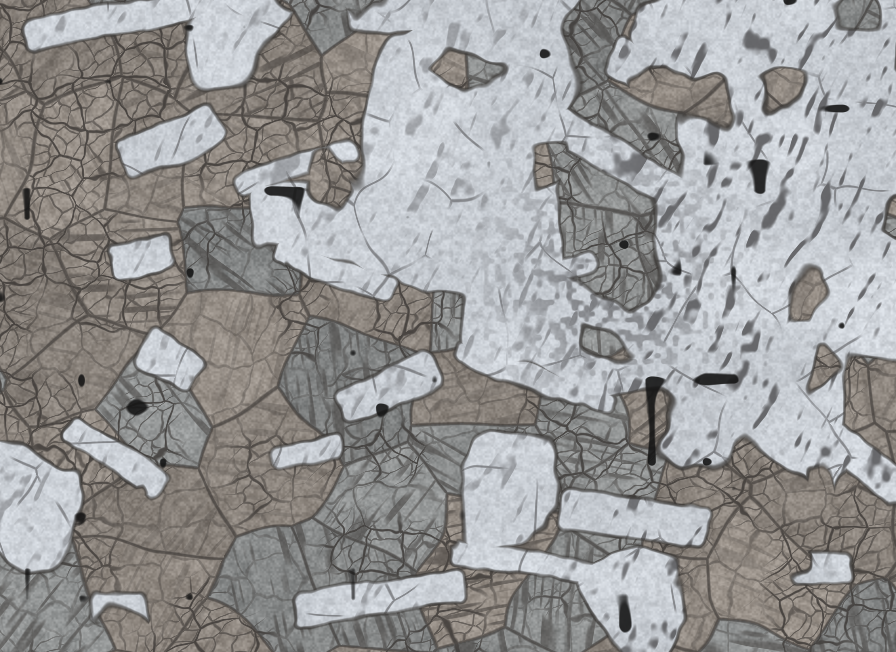
Write a WebGL 2 fragment shader that draws this texture.

```glsl
#version 300 es
precision highp float;
// Rock thin section: cracked grey-brown grains and pale laths in a flecked pale matrix.
uniform vec2 u_resolution;
out vec4 fragColor;

vec2 hash2(vec2 p) {
  vec3 q = fract(p.xyx * vec3(0.1031, 0.1030, 0.0973));
  q += dot(q, q.yzx + 33.33);
  return fract((q.xx + q.yz) * q.zy);
}

float noise(vec2 p) {
  vec2 i = floor(p), f = fract(p);
  f = f * f * (3.0 - 2.0 * f);
  float low = mix(hash2(i).x, hash2(i + vec2(1, 0)).x, f.x);
  float high = mix(hash2(i + vec2(0, 1)).x, hash2(i + vec2(1, 1)).x, f.x);
  return mix(low, high, f.y);
}

vec2 noise2(vec2 p) { return vec2(noise(p), noise(p + 47.3)) - 0.5; }

vec2 rotate(vec2 p, float a) {
  float c = cos(a), s = sin(a);
  return vec2(c * p.x + s * p.y, c * p.y - s * p.x);
}

// x: distance to the cell border, y: random id of the cell
vec2 cells(vec2 p, float scale) {
  p *= scale;
  vec2 base = floor(p), first = vec2(4), second = vec2(4);
  float id = 0.0;
  for (int j = -1; j <= 1; j++)
  for (int i = -1; i <= 1; i++) {
    vec2 cell = base + vec2(i, j), r = hash2(cell + scale);
    vec2 v = cell + 0.1 + 0.8 * r - p;
    if (dot(v, v) < dot(first, first)) {
      second = first; first = v; id = fract(r.x * 7.0 + r.y * 5.0);
    } else if (dot(v, v) < dot(second, second)) second = v;
  }
  return vec2(dot(0.5 * (first + second), normalize(second - first + 1e-5)) / scale, id);
}

// Likelihood of dark grains: left block, lower band and one upright column
float darkShare(vec2 p) {
  float left = 0.60 + 0.06 * cos(12.0 * (p.y - 1.0)) - p.x;
  float lower = 0.38 - p.y;
  float column = 0.06 - abs(p.x - 0.93) - max(0.0, 0.62 - p.y);
  return smoothstep(-0.08, 0.08, max(left, max(lower, column)));
}

// Rounded grain field, positive inside dark grains
float grainField(vec2 p, float scale, float rare, float peak) {
  vec2 base = floor(p * scale);
  float dark = 1e-7, pale = 1e-7;
  for (int j = -1; j <= 1; j++)
  for (int i = -1; i <= 1; i++) {
    vec2 cell = base + vec2(i, j);
    vec2 centre = (cell + 0.15 + 0.7 * hash2(cell + 5.0)) / scale;
    float weight = exp(-12.0 * scale * length(p - centre));
    if (hash2(cell + 29.0).y < mix(rare, peak, darkShare(centre))) dark += weight;
    else pale += weight;
  }
  return 0.5 * log(dark / pale) / (12.0 * scale);
}

// Distance to scattered, mostly flat-lying rounded bars
float laths(vec2 p) {
  vec2 pitch = vec2(0.36, 0.17), base = floor(p / pitch);
  float d = 1.0, corner = 0.012;
  for (int j = -1; j <= 1; j++)
  for (int i = -1; i <= 1; i++) {
    vec2 cell = base + vec2(i, j), r = hash2(cell + 71.0), t = hash2(cell + 13.0);
    vec2 size = vec2(mix(0.04, 0.15, t.y), mix(0.014, 0.034, r.x));
    vec2 local = rotate(p - (cell + 0.2 + 0.6 * r) * pitch, mix(-0.75, 0.45, t.x));
    vec2 v = abs(local) - size + corner;
    d = min(d, length(max(v, 0.0)) + min(max(v.x, v.y), 0.0) - corner);
  }
  return d;
}

float line(float d, float width) { return 1.0 - smoothstep(0.2 * width, width, d); }

vec3 darkMineral(vec2 p, float grit) {
  vec2 grain = cells(p + 0.03 * noise2(p * 11.0), 6.0);
  vec3 colour = mix(vec3(0.575, 0.545, 0.515), vec3(0.55, 0.56, 0.56), step(0.62, grain.y));
  colour *= 0.93 + 0.14 * fract(grain.y * 9.0);
  // Fractures and cleavage
  vec2 bent = p + 0.025 * noise2(p * 21.0) + 0.006 * noise2(p * 80.0);
  float broken = smoothstep(0.25, 0.65, noise(p * 13.0 + 3.0));
  float cracks = line(cells(bent, 16.0).x, 0.0032) * (0.3 + 0.5 * broken);
  cracks = max(cracks, line(cells(rotate(bent, 0.6) * vec2(1.0, 1.7), 27.0).x, 0.003) * 0.55 * broken);
  vec2 along = rotate(p + 0.006 * noise2(p * 14.0), grain.y * 6.0 - 3.0);
  float cleavage = smoothstep(0.55, 0.85, noise(along * vec2(17.0, 170.0)));
  cracks = max(cracks, cleavage * mix(0.2, 0.5, step(0.5, grain.y)));
  cracks = max(cracks, 0.65 * line(grain.x, 0.004));
  colour += 0.17 * grit + 0.06 * (noise(p * 38.0) - 0.5);
  return mix(colour, vec3(0.22, 0.205, 0.195), cracks);
}

vec3 paleMineral(vec2 p, float grit) {
  vec3 colour = vec3(0.805, 0.825, 0.85) + 0.13 * grit + 0.07 * (noise(p * 9.0) - 0.5);
  // Steep flecks, thin cracks and a cloudy altered patch
  vec2 along = rotate(p + 0.02 * noise2(p * 12.0), 1.1);
  float streaks = noise(along * vec2(20.0, 120.0)) * (0.55 + 0.6 * noise(p * 75.0));
  float flecks = smoothstep(0.57, 0.85, streaks) * mix(0.4, 0.85, smoothstep(0.75, 1.05, p.x));
  float crack = line(cells(p + 0.03 * noise2(p * 16.0), 7.0).x, 0.0028);
  crack *= 0.6 * smoothstep(0.35, 0.65, noise(p * 24.0));
  float cloud = exp(-dot(p - vec2(0.94, 0.57), p - vec2(0.94, 0.57)) * 45.0);
  float specks = smoothstep(0.45, 0.8, noise(p * 110.0)) * (0.08 + 0.6 * cloud);
  return mix(colour, vec3(0.33, 0.33, 0.34), max(max(flecks, crack), specks));
}

void main() {
  vec2 p = gl_FragCoord.xy / u_resolution.y;
  float pixel = 1.0 / u_resolution.y;
  vec2 warped = p + 0.045 * noise2(p * 9.0) + 0.012 * noise2(p * 38.0);
  float field = grainField(warped, 7.0, 0.02, 0.9);
  field = min(field, laths(p + 0.014 * noise2(p * 13.0) + 0.004 * noise2(p * 60.0)));
  field = max(field, grainField(warped + 3.0 * pixel, 17.0, 0.06, 0.05));
  float grit = 0.6 * noise(p * 310.0) + 0.4 * noise(p * 150.0) - 0.5;
  vec3 colour = mix(paleMineral(p, grit), darkMineral(p, grit), smoothstep(-pixel, pixel, field));
  // Grain rims and rare opaque specks
  float rim = line(abs(field), 0.0042) * (0.45 + 0.4 * noise(p * 30.0));
  colour = mix(colour, vec3(0.23, 0.22, 0.21), rim);
  float opaque = smoothstep(0.93, 0.96, noise(p * 24.0 + 8.0));
  fragColor = vec4(mix(colour, vec3(0.08), opaque * 0.9), 1.0);
}
```
